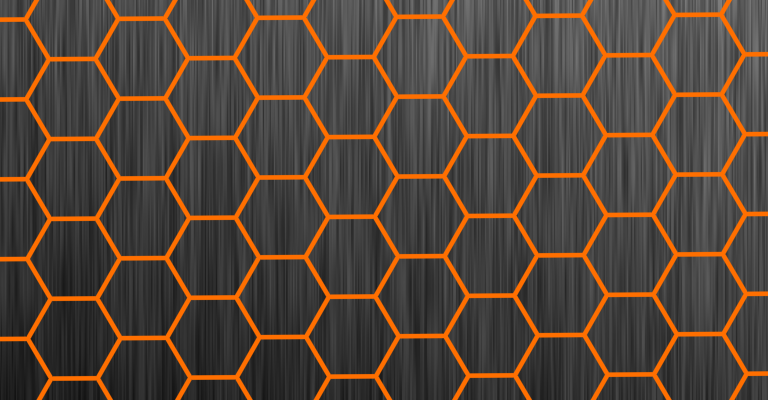
Give the GLSL for this pattern, as a WebGL 2 fragment shader.

```glsl
#version 300 es
precision highp float;
// Orange honeycomb lines, slightly tilted, over dark vertically brushed metal.

uniform vec2 u_resolution;
out vec4 outColor;

const float ASPECT = 1.92;                 // canvas width in units of its height
const vec2  ANCHOR = vec2(1.052, 0.559);   // middle of one horizontal cell edge
const float PITCH = 0.1996;                // cell height
const float STRETCH = 1.0058;              // slight widening of the cells
const float TILT = 0.007;                  // radians
const float LINE_WIDTH = 0.0115;
const vec3  ORANGE = vec3(1.0, 0.435, 0.0);

float hash(vec2 p) {
    vec3 h = fract(p.xyx * 0.1031);
    h += dot(h, h.yzx + 33.33);
    return fract((h.x + h.y) * h.z);
}

float valueNoise(vec2 p) {
    vec2 cell = floor(p);
    vec2 f = fract(p);
    f = f * f * (3.0 - 2.0 * f);
    float low = mix(hash(cell), hash(cell + vec2(1.0, 0.0)), f.x);
    float high = mix(hash(cell + vec2(0.0, 1.0)), hash(cell + vec2(1.0, 1.0)), f.x);
    return mix(low, high, f.y);
}

vec2 rotate(vec2 p, float angle) {
    float c = cos(angle), s = sin(angle);
    return vec2(c * p.x + s * p.y, c * p.y - s * p.x);
}

// Distance to the nearest edge of a flat-topped hexagon grid of unit cell height.
float hexEdgeDistance(vec2 p) {
    vec2 period = vec2(sqrt(3.0), 1.0);
    vec2 a = p - period * round(p / period);
    vec2 b = p - period * (floor(p / period) + 0.5);
    vec2 q = abs(dot(a, a) < dot(b, b) ? a : b);
    return 0.5 - max(q.y, dot(q, vec2(0.8660254, 0.5)));
}

// Long, thin vertical scratches at three scales, centred on zero.
float brushedStreaks(vec2 p) {
    float fine = valueNoise(p * vec2(290.0, 7.0));
    float medium = valueNoise(p * vec2(150.0, 3.5) + 57.0);
    float broad = valueNoise(p * vec2(45.0, 1.5) + 131.0);
    return 0.55 * fine + 0.35 * medium + 0.10 * broad - 0.5;
}

vec3 brushedMetal(vec2 p, vec2 uv) {
    float shade = 0.12 + 0.16 * uv.y + 0.10 * uv.x;
    float grain = brushedStreaks(p);
    return vec3(shade * (1.0 + 0.75 * grain) + 0.06 * grain);
}

void main() {
    vec2 uv = gl_FragCoord.xy / u_resolution;
    vec2 p = uv * vec2(ASPECT, 1.0);
    float pixel = 1.0 / u_resolution.y;

    // Honeycomb coordinates, measured from a cell centre
    vec2 grid = rotate(p - ANCHOR, TILT) / (PITCH * vec2(STRETCH, 1.0));
    float edge = hexEdgeDistance(grid - vec2(0.0, 0.5)) * PITCH;
    float halfWidth = 0.5 * LINE_WIDTH;
    float line = 1.0 - smoothstep(halfWidth - 0.75 * pixel, halfWidth + 0.75 * pixel, edge);

    outColor = vec4(mix(brushedMetal(p, uv), ORANGE, line), 1.0);
}
```
